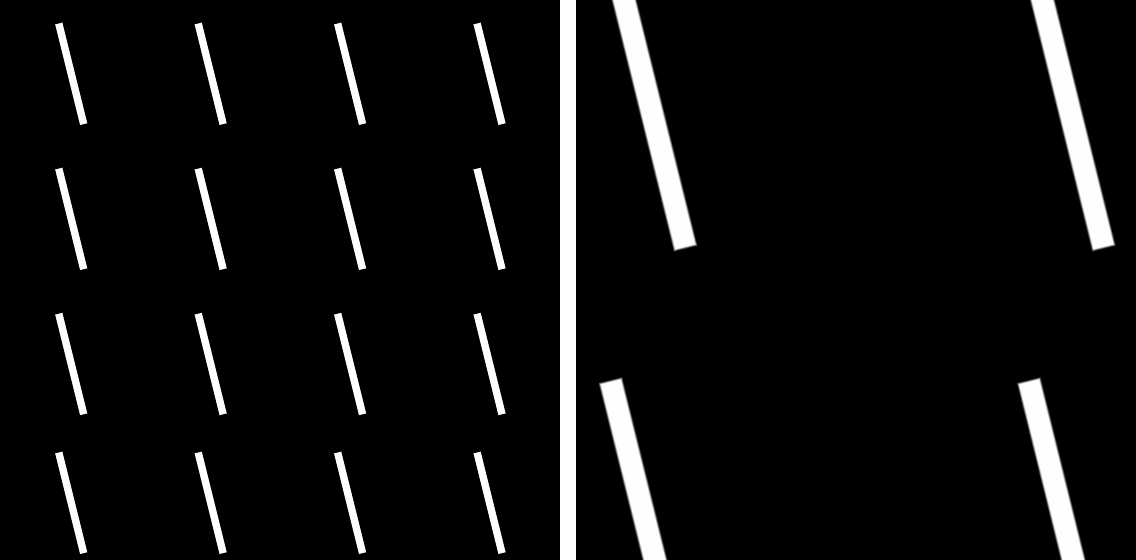
Left: the whole. Right: its middle third, enlarged.
Write a three.js fragment shader that draws this pattern.

```glsl
varying vec2 vUv;

const vec3 BACKGROUND = vec3(0.0);
const vec3 BAR_COLOR = vec3(0.995);
const int COUNT = 4;
const vec2 FIRST_CENTER = vec2(0.1272, 0.8682);
const vec2 PITCH = vec2(0.2490, -0.2591);
const float LAST_ROW_LIFT = 0.0112;
const vec2 HALF_SIZE = vec2(0.0067, 0.0926);
const vec2 BAR_AXIS = vec2(-0.2405, 0.9706);
const float SOFTNESS = 0.001;

// Signed distance to a box whose long side follows a unit axis
float orientedBox(vec2 p, vec2 axis, vec2 halfSize) {
  vec2 local = vec2(dot(p, vec2(axis.y, -axis.x)), dot(p, axis));
  vec2 d = abs(local) - halfSize;
  return length(max(d, 0.0)) + min(max(d.x, d.y), 0.0);
}

float coverage(float dist, float softness) {
  return 1.0 - smoothstep(-softness, softness, dist);
}

// The bottom row sits slightly closer to its neighbour
vec2 barCenter(float column, float row) {
  float lift = LAST_ROW_LIFT * step(float(COUNT) - 1.5, row);
  return FIRST_CENTER + PITCH * vec2(column, row) + vec2(0.0, lift);
}

void main() {
  // Nearest bar over the whole grid
  float dist = 1.0;
  for (int row = 0; row < COUNT; row++) {
    for (int column = 0; column < COUNT; column++) {
      vec2 center = barCenter(float(column), float(row));
      dist = min(dist, orientedBox(vUv - center, BAR_AXIS, HALF_SIZE));
    }
  }

  vec3 color = mix(BACKGROUND, BAR_COLOR, coverage(dist, SOFTNESS));
  gl_FragColor = vec4(color, 1.0);
}
```
